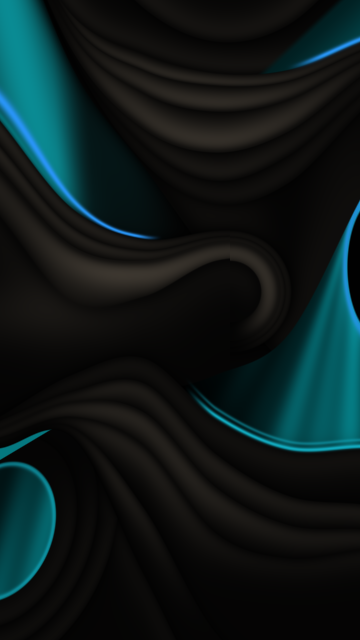
Give the GLSL for this background, as a WebGL 1 fragment shader.

```glsl
precision highp float;
// Dark draped cloth with teal openings between the folds.
// Each fold is a smooth curve through six heights, painted back to front
// with a rounded shading profile; thin bright ribbons trace the openings.

uniform vec2 u_resolution;

const vec2 SIZE = vec2(4.3, 7.68);  // canvas extent in drawing units
const float KNOT_STEP = 0.86;       // horizontal gap between knots
const vec3 BLACK = vec3(.018, .017, .016);
const vec3 CLOTH = vec3(.215, .195, .168);
const vec3 TEAL = vec3(.02, .47, .5);
const vec3 CYAN = vec3(.07, .66, .74);
const vec3 BLUE = vec3(.16, .58, .96);
const vec2 HOOK = vec2(2.75, 3.5);  // centre of the curled fold

// Catmull-Rom weights for knots at distance t
vec3 weights(vec3 t) {
  t = min(abs(t), 2.);
  vec3 inner = (1.5 * t - 2.5) * t * t + 1.;
  vec3 outer = ((-.5 * t + 2.5) * t - 4.) * t + 2.;
  return mix(inner, outer, step(1., t));
}

float curve(float x, vec3 a, vec3 b) {
  float t = x / KNOT_STEP;
  vec3 ends = weights(vec3(t + 1., t - 6., 2.));
  return dot(a, weights(t - vec3(0., 1., 2.)))
       + dot(b, weights(t - vec3(3., 4., 5.)))
       + (2. * a.x - a.y) * ends.x + (2. * b.z - b.y) * ends.y;
}

// Approximate signed distance, positive below the curve
float below(vec2 p, vec3 a, vec3 b) {
  float y = curve(p.x, a, b);
  float slope = (curve(p.x + .02, a, b) - y) / .02;
  return (p.y - y) / sqrt(1. + slope * slope);
}

// A curve that bends into an arc around HOOK at its right end
float hooked(vec2 p, vec3 a, float top) {
  if (p.x > HOOK.x) return HOOK.y - top - length(p - HOOK);
  return below(p, a, vec3(top));
}

float cover(float d) {
  float soft = SIZE.x / u_resolution.x;
  return smoothstep(-soft, soft, d);
}

float ribbon(float d, float halfWidth) {
  return exp(-d * d / (halfWidth * halfWidth));
}

// Paint a rounded fold where d > 0, with a contact shadow outside it
void fold(inout vec3 col, float d, float width, float lit) {
  float s = max(d, 0.) / width;
  float swell = pow(s * exp(1. - s), 1.4);
  float lip = .3 * exp(-max(d, 0.) / .025);
  col *= 1. - .55 * exp(min(d, 0.) / .07);
  col = mix(col, BLACK + CLOTH * lit * (swell + lip), cover(d));
}

void main() {
  vec2 p = gl_FragCoord.xy / u_resolution;
  p = vec2(p.x, 1. - p.y) * SIZE;  // y runs downward

  // Upper left opening
  float depth = .32 * smoothstep(2.3, .8, p.x) + .75 * smoothstep(1., .55, p.x - .06 * p.y);
  vec3 col = BLACK + TEAL * depth * (.8 + .25 * sin(5. * p.x - 1.2 * p.y + 1.2));

  // Upper drapery, hanging folds from the lowest to the highest
  float side = .55 + .45 * ribbon(p.x - 2.5, 1.3);
  fold(col, -below(p, vec3(-1.4, .8, 2.), vec3(3.2, 4.3, 3.1)), .35, .18);
  fold(col, -below(p, vec3(-1.4, .68, 1.95), vec3(2.45, 2.2, 1.35)), .13, .22);
  fold(col, -below(p, vec3(-1.4, .64, 1.75), vec3(2.17, 1.87, 1.15)), .12, .35 * side);
  fold(col, -below(p, vec3(-1.4, .6, 1.55), vec3(1.83, 1.58, .92)), .15, .85 * side);
  fold(col, -below(p, vec3(-1.5, .42, 1.12), vec3(1.34, 1.2, .75)), .12, .8 * side);
  fold(col, -below(p, vec3(-1.5, .28, .85), vec3(1.03, .98, .62)), .07, .75 * side);
  float crest = -below(p, vec3(-1.2, .18, .65), vec3(.88, .84, .5));
  fold(col, crest, .12, .25);
  fold(col, -below(p, vec3(-2., -.9, .1), vec3(.5, .3, -.5)), .14, .28);

  // Upper right opening
  float corner = (p.x - 3.15 - 1.06 * (.85 - p.y)) * .69;
  vec3 cornerColor = TEAL * (.25 + .35 * smoothstep(0., .7, corner));
  col = mix(col, cornerColor, smoothstep(-.03, .06, corner) * cover(crest));
  col = mix(col, BLUE, ribbon(crest - .025, .03) * smoothstep(3.4, 3.9, p.x));

  // Middle drapery curling around the hook
  float curl = p.x > HOOK.x
    ? mix(1., smoothstep(2.75, 3.35, p.x), smoothstep(3.35, 3.75, p.y)) : 1.;
  float drift = smoothstep(0., 1.5, p.x);
  float shoulder = hooked(p, vec3(1.45, 2.5, 2.87), 2.77);
  fold(col, shoulder, .09, .55 * curl);
  fold(col, hooked(p, vec3(1.75, 2.72, 3.), 2.84), .08, .55 * curl);
  fold(col, hooked(p, vec3(2.05, 2.95, 3.13), 2.91), .17, curl * (.5 + .5 * drift));
  fold(col, hooked(p, vec3(2.6, 3.62, 3.56), 3.13), .2, .14 * curl);
  vec2 haze = (p - vec2(.3, 3.75)) / vec2(1., .4);
  col += CLOTH * .25 * exp(-dot(haze, haze));
  float hem = ribbon(shoulder + mix(.17, .025, drift), mix(.06, .022, drift));
  col = mix(col, BLUE, hem * smoothstep(1.95, 1.6, p.x) * cover(-shoulder));
  float trim = ribbon(shoulder + .04, .035) * smoothstep(1.2, .2, p.x);
  col = mix(col, TEAL, .8 * trim * cover(-shoulder));

  // Right opening: radiating pleats beside a dark hollow
  float bank = below(p, vec3(5.2, 5., 4.75), vec3(4.5, 4.02, 2.4));
  float rise = below(p, vec3(5., 4.5, 4.3), vec3(5.02, 5.4, 5.38));
  float angle = atan(4.3 - p.x, p.y - 2.3);
  float glow = .2 + .75 * smoothstep(.5, .18, angle);
  glow *= smoothstep(2.1, 3.2, p.x) * (.85 + .15 * sin(angle * 26.) + .1 * sin(angle * 47.));
  float hollow = (length((p - vec2(4.55, 3.2)) / vec2(.4, .85)) - 1.) * .4;
  vec3 pleated = mix(TEAL * glow, CYAN, .75 * exp(-max(hollow, 0.) / .08));
  pleated = mix(pleated, BLUE, .7 * ribbon(hollow - .03, .03));
  pleated = mix(BLACK * .3, pleated, cover(hollow));
  col = mix(col, pleated, cover(bank) * cover(-rise) * step(1.9, p.x));

  // Lower drapery, sweeping down to the right
  float fade = smoothstep(7.7, 5.4, p.y);
  fold(col, rise, .14, .22);
  fold(col, below(p, vec3(5.05, 4.7, 4.6), vec3(5.45, 5.95, 6.05)), .12, .45 * fade);
  fold(col, below(p, vec3(5.14, 4.82, 4.95), vec3(5.85, 6.3, 6.35)), .14, .6 * fade);
  fold(col, below(p, vec3(5.25, 5., 5.35), vec3(6.4, 6.7, 6.6)), .13, .45 * fade);
  fold(col, below(p, vec3(5.32, 5.12, 6.1), vec3(7.6, 8.2, 8.2)), .1, .45 * fade);
  float cave = below(p, vec3(5.38, 5.25, 6.9), vec3(8.5, 9., 9.));
  fold(col, cave, .1, .12);
  float seam = ribbon(rise + .025, .025) + .5 * ribbon(rise + .1, .02);
  col = mix(col, CYAN, min(seam, 1.) * smoothstep(2.2, 2.6, p.x));

  // Lower left opening with faint folds around it
  vec2 q = vec2(p.x, p.y - 6.38 + .3 * p.x) / vec2(.67, .82);
  float disc = (1. - length(q)) * .67;
  for (int i = 0; i < 3; i++) {
    float ring = disc + .75 - .25 * float(i);
    fold(col, min(ring, cave), .09, .16 * smoothstep(5.4, 6.6, p.y));
  }
  float bowl = .2 + .6 * smoothstep(-.5, .9, q.x + .6 * q.y);
  bowl *= .9 + .15 * sin(9. * q.x + 3. * q.y);
  col = mix(col, mix(TEAL * bowl, CYAN, .65 * ribbon(disc - .025, .025)), cover(disc));
  col = mix(col, TEAL, cover(cave) * cover(5.52 - .6 * p.x - p.y));

  gl_FragColor = vec4(col, 1.);
}
```
